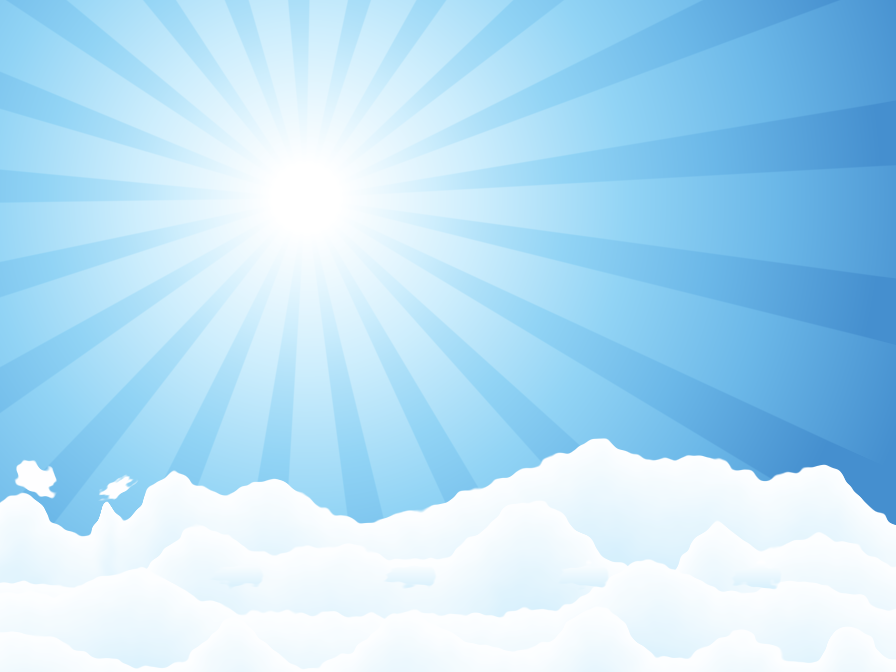
Give the GLSL for this background, as a Shadertoy shader.

```glsl
const float TAU = 6.2831853;

// Sun and rays; lengths are fractions of the canvas height
const vec2 SUN_POS = vec2(0.455, 0.705);
const float RAY_COUNT = 21.0;
const float RAY_PHASE = 0.3675;
const float RAY_HALF_WIDTH = 0.18;
const float RAY_DEPTH = 0.09;

// Sky colours from the sun outwards
const vec3 SUN_WHITE = vec3(1.0);
const vec3 SKY_PALE = vec3(0.80, 0.93, 0.99);
const vec3 SKY_LIGHT = vec3(0.57, 0.83, 0.96);
const vec3 SKY_MID = vec3(0.42, 0.72, 0.91);
const vec3 SKY_DEEP = vec3(0.27, 0.56, 0.81);

// Clouds
const vec3 CLOUD_TOP = vec3(0.995, 0.998, 1.0);
const vec3 CLOUD_SHADE = vec3(0.84, 0.94, 0.99);
const float CLOUD_FADE = 0.17;
const float CLOUD_ROUGHNESS = 0.012;
const float HOLLOW_COUNT = 4.0;
const vec2 HOLLOW_START = vec2(0.356, 0.143);
const float HOLLOW_SPACING = 0.257;

float ramp(float from, float to, float x) {
    return clamp((x - from) / (to - from), 0.0, 1.0);
}

// Gradient noise
vec2 gradientAt(vec2 cell) {
    vec3 q = fract(cell.xyx * vec3(0.1031, 0.103, 0.0973));
    q += dot(q, q.yzx + 33.33);
    float angle = TAU * fract((q.x + q.y) * q.z);
    return vec2(cos(angle), sin(angle));
}

float gradientNoise(vec2 p) {
    vec2 i = floor(p), f = fract(p);
    vec2 u = f * f * f * (f * (f * 6.0 - 15.0) + 10.0);
    vec2 e = vec2(1.0, 0.0);
    float low = mix(dot(gradientAt(i), f), dot(gradientAt(i + e), f - e), u.x);
    float high = mix(dot(gradientAt(i + e.yx), f - e.yx), dot(gradientAt(i + 1.0), f - 1.0), u.x);
    return mix(low, high, u.y);
}

// Sky: a radial gradient, sampled further out inside each dark ray
vec3 skyColor(vec2 p, float pixel) {
    vec2 d = p - SUN_POS;
    float r = length(d);
    float turn = atan(d.y, d.x) / TAU * RAY_COUNT - RAY_PHASE;
    float offCentre = abs(fract(turn + 0.5) - 0.5);
    float blur = pixel * RAY_COUNT / (TAU * max(r, 0.01));
    float ray = 1.0 - smoothstep(-blur, blur, offCentre - RAY_HALF_WIDTH);
    r += RAY_DEPTH * ray * smoothstep(0.03, 0.3, r);
    vec3 color = mix(SUN_WHITE, SKY_PALE, ramp(0.05, 0.26, r));
    color = mix(color, SKY_LIGHT, ramp(0.26, 0.48, r));
    color = mix(color, SKY_MID, ramp(0.48, 0.70, r));
    return mix(color, SKY_DEEP, ramp(0.70, 0.95, r));
}

// Cloud ridges, from the back to the front
float hump(float x, float centre, float width, float height) {
    float t = (x - centre) / width;
    return height * exp(-t * t);
}

float ridgeHeight(int layer, float x) {
    if (layer == 0)
        return 0.20 + hump(x, 0.03, 0.055, 0.066) + hump(x, 0.161, 0.014, 0.045)
            + hump(x, 0.255, 0.06, 0.09) + hump(x, 0.40, 0.09, 0.08)
            + hump(x, 0.90, 0.26, 0.125) + hump(x, 0.885, 0.05, 0.02)
            + hump(x, 1.07, 0.06, 0.033) + hump(x, 1.225, 0.08, 0.08);
    if (layer == 1)
        return 0.13 + hump(x, 0.30, 0.075, 0.085) + hump(x, 0.50, 0.12, 0.06)
            + hump(x, 0.79, 0.11, 0.125) + hump(x, 1.06, 0.05, 0.08)
            + hump(x, 1.22, 0.12, 0.07);
    if (layer == 2)
        return 0.085 + hump(x, 0.02, 0.08, 0.03) + hump(x, 0.20, 0.10, 0.065)
            + hump(x, 0.97, 0.10, 0.08) + hump(x, 1.20, 0.10, 0.05);
    return hump(x, 0.02, 0.13, 0.06) + hump(x, 0.35, 0.06, 0.08)
        + hump(x, 0.60, 0.08, 0.085) + hump(x, 0.74, 0.09, 0.03)
        + hump(x, 0.89, 0.07, 0.095) + hump(x, 1.10, 0.07, 0.06)
        + hump(x, 1.27, 0.05, 0.07);
}

// Coverage of a small ragged ellipse
float wisp(vec2 p, vec2 size, float tilt, float pixel) {
    float c = cos(tilt), s = sin(tilt);
    vec2 q = vec2(c * p.x + s * p.y, c * p.y - s * p.x) / size;
    float edge = length(q) - 1.0 + 0.8 * gradientNoise(q * 1.7 + size * 300.0);
    float blur = 1.5 * pixel / min(size.x, size.y);
    return 1.0 - smoothstep(-blur, blur, edge);
}

void mainImage(out vec4 fragColor, in vec2 fragCoord) {
    float pixel = 1.0 / iResolution.y;
    vec2 p = fragCoord * pixel;
    vec3 color = skyColor(p, pixel);

    // Loose wisps above the bank
    color = mix(color, CLOUD_TOP, wisp(p - vec2(0.052, 0.288), vec2(0.032, 0.021), -0.6, pixel));
    color = mix(color, CLOUD_TOP, wisp(p - vec2(0.174, 0.274), vec2(0.024, 0.010), 0.55, pixel));

    // Cloud bank, with shaded hollows behind the front ridge
    for (int layer = 0; layer < 4; layer++) {
        vec2 q = p + vec2(3.7, 1.9) * float(layer);
        float rough = gradientNoise(q * 24.0) + 0.5 * gradientNoise(q * 55.0);
        float x = p.x + CLOUD_ROUGHNESS * gradientNoise(q * 30.0 + 9.0);
        float depth = ridgeHeight(layer, x) + CLOUD_ROUGHNESS * rough - p.y;
        vec3 cloud = mix(CLOUD_TOP, CLOUD_SHADE, ramp(0.0, CLOUD_FADE, depth));
        color = mix(color, cloud, smoothstep(-pixel, pixel, depth));
        if (layer != 2) continue;
        for (float i = 0.0; i < HOLLOW_COUNT; i++) {
            vec2 d = p - HOLLOW_START - vec2(HOLLOW_SPACING * i, 0.0);
            vec3 tint = mix(CLOUD_SHADE, CLOUD_TOP, ramp(-0.02, 0.02, d.y));
            color = mix(color, tint, wisp(d, vec2(0.034, 0.014 + 0.001 * i), 0.0, pixel));
        }
    }
    fragColor = vec4(color, 1.0);
}
```
